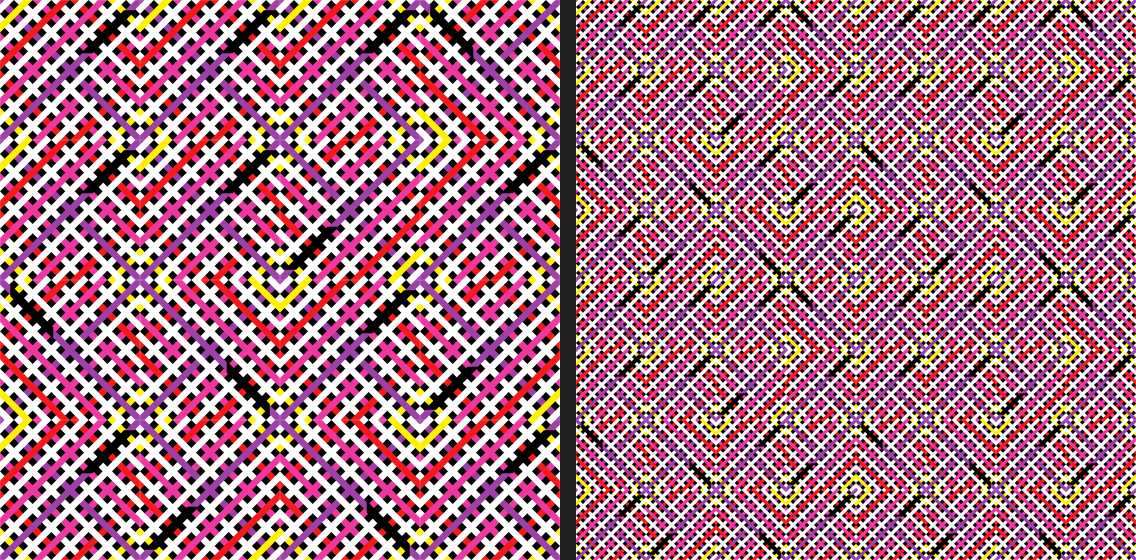
Left: one tile. Right: repeated 2 by 2.
Reproduce this pattern procedurally as a Shadertoy shader.

```glsl
#define TILES 4
#define CELLS 15.0
#define STRAND_HALF 0.5
#define BAR_HALF 0.62
#define BAR_SPAN vec2(1.1, 5.7)
#define SEAM_HALF 0.003
#define SEAM_TINT 0.25
#define SAMPLES 4

const vec3 WHITE   = vec3(1.0);
const vec3 BLACK   = vec3(0.0);
const vec3 PURPLE  = vec3(0.62, 0.25, 0.66);
const vec3 MAGENTA = vec3(0.93, 0.22, 0.63);
const vec3 RED     = vec3(0.96, 0.10, 0.10);
const vec3 YELLOW  = vec3(1.0, 0.94, 0.0);

// Quarter turns of each tile: one base-4 number per row, bottom row first
const ivec4 ROW_TURNS = ivec4(56, 141, 32, 64);

int quarterTurns(ivec2 id) {
    return (ROW_TURNS[id.y] >> (2 * id.x)) & 3;
}

vec2 unturn(vec2 p, int turns) {
    for (int i = 0; i < turns; i++) p = vec2(p.y, -p.x);
    return p;
}

// Strands lie on even positions; every second one is white
bool onStrand(float d) {
    return abs(d - 2.0 * floor(d * 0.5 + 0.5)) < STRAND_HALF;
}

vec3 strandColor(float d) {
    int k = int(abs(floor(d * 0.5 + 0.5)));
    if ((k & 1) == 1) return WHITE;
    if (k == 0) return PURPLE;
    if (k == 2) return MAGENTA;
    return k == 4 ? RED : YELLOW;
}

vec3 weave(vec2 local) {
    // Distances across the two diagonal strand families
    float a = CELLS * (local.x - local.y);
    float b = CELLS * (local.x + local.y);

    // Dark bar on one arm of the main diagonal
    float depth = 0.5 * (CELLS + a - b);
    if (abs(a) < BAR_HALF && depth > BAR_SPAN.x && depth < BAR_SPAN.y) return BLACK;

    // The second family passes over the first in one quadrant only
    bool swapped = a > 2.0 + STRAND_HALF && b > -2.0 - STRAND_HALF;
    float over = swapped ? b : a;
    float under = swapped ? a : b;
    if (onStrand(over)) return strandColor(over);
    if (onStrand(under)) return strandColor(under);
    return BLACK;
}

vec3 pattern(vec2 uv) {
    vec2 p = uv * float(TILES);
    ivec2 id = ivec2(floor(p)) & (TILES - 1);
    vec2 local = fract(p) - 0.5;
    vec3 color = weave(unturn(local, quarterTurns(id)));

    // Pale hairline where tiles meet
    float edge = 0.5 - max(abs(local.x), abs(local.y));
    return edge < SEAM_HALF ? mix(color, WHITE, SEAM_TINT) : color;
}

void mainImage(out vec4 fragColor, in vec2 fragCoord) {
    // Average a grid of samples to smooth the edges
    vec3 sum = vec3(0.0);
    for (int y = 0; y < SAMPLES; y++) {
        for (int x = 0; x < SAMPLES; x++) {
            vec2 jitter = (vec2(x, y) + 0.5) / float(SAMPLES) - 0.5;
            sum += pattern((fragCoord + jitter) / iResolution.xy);
        }
    }
    fragColor = vec4(sum / float(SAMPLES * SAMPLES), 1.0);
}
```
